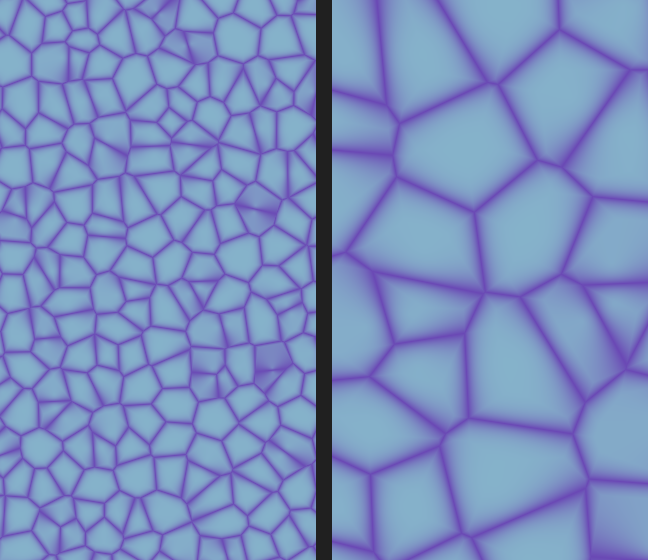
Left: the whole. Right: its middle third, enlarged.
This pattern is drawn by a Shadertoy shader. Its source:

```glsl
// Irregular blue cells with glowing violet seams, from the two nearest Voronoi seeds.

// Sine hash: one random point in the unit square per grid cell
vec2 hash22(vec2 cell) {
    vec2 q = vec2(dot(cell, vec2(127.1, 311.7)), dot(cell, vec2(269.5, 183.3)));
    return fract(sin(q) * 43758.5453);
}

// Distances to the nearest and second nearest seed
vec2 nearestTwo(vec2 p) {
    vec2 cell = floor(p);
    vec2 nearest = vec2(8.0);
    for (int y = -2; y <= 2; y++) {
        for (int x = -2; x <= 2; x++) {
            vec2 neighbor = cell + vec2(x, y);
            float d = distance(p, neighbor + hash22(neighbor));
            nearest = vec2(min(nearest.x, d), min(nearest.y, max(nearest.x, d)));
        }
    }
    return nearest;
}

void mainImage(out vec4 fragColor, in vec2 fragCoord) {
    float cellsAcross = 10.0;
    float pixel = cellsAcross / iResolution.x;
    vec2 seeds = nearestTwo(fragCoord * pixel + 20.0);

    // The gap is zero on a seam; round its crease by a fraction of a pixel
    float gap = length(vec2(seeds.y - seeds.x, 0.3 * pixel));

    // Seam glow fades exponentially into the cell
    vec3 seamViolet = vec3(0.415, 0.28, 0.708);
    vec3 cellBlue = vec3(0.523, 0.70, 0.793);
    fragColor = vec4(mix(cellBlue, seamViolet, exp(-6.0 * gap)), 1.0);
}
```
